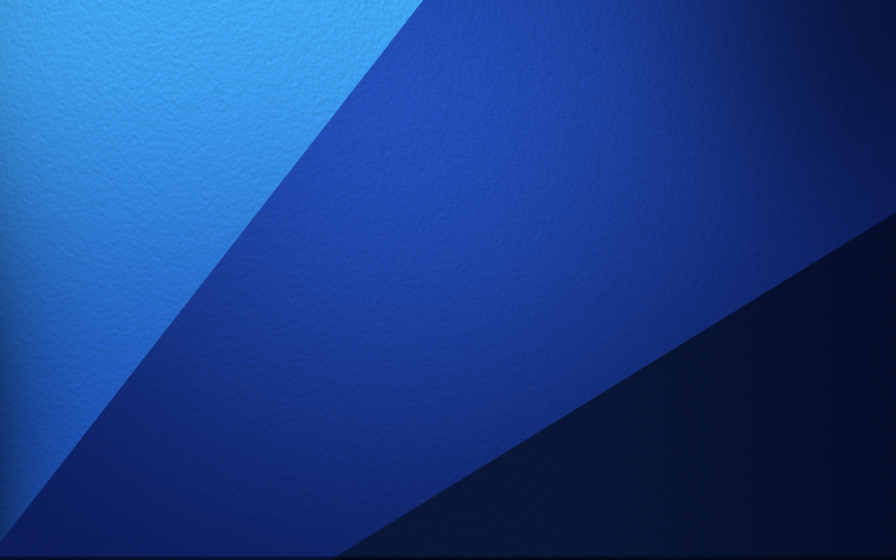
Give the GLSL for this background, as a Shadertoy shader.

```glsl
// Three flat panels in light, royal and navy blue, split by two diagonal edges.
// Each panel has its own soft gradient; a fine embossed grain made from
// rotated value noise, lit by a lamp above the upper left, covers them all.

float hash(vec2 cell) {
    vec3 q = fract(vec3(cell.xyx) * 0.1031);
    q += dot(q, q.yzx + 33.33);
    return fract((q.x + q.y) * q.z);
}

float valueNoise(vec2 p) {
    vec2 cell = floor(p), f = fract(p);
    f = f * f * (3.0 - 2.0 * f);
    return mix(mix(hash(cell), hash(cell + vec2(1, 0)), f.x),
               mix(hash(cell + vec2(0, 1)), hash(cell + vec2(1, 1)), f.x), f.y);
}

// Two octaves, each turned so that the noise grid does not show
float grainHeight(vec2 p) {
    vec2 coarse = mat2(0.8, 0.6, -0.6, 0.8) * p * 165.0;
    vec2 fine = mat2(0.96, -0.28, 0.28, 0.96) * p * 290.0;
    return 0.6 * valueNoise(coarse + 300.0) + 0.4 * valueNoise(fine + 500.0);
}

// Signed distance to the line through a and b, positive on its left
float lineSide(vec2 p, vec2 a, vec2 b) {
    vec2 along = normalize(b - a);
    return dot(p - a, vec2(-along.y, along.x));
}

vec3 lightPanel(vec2 p) {
    vec3 color = mix(vec3(0.12, 0.34, 0.75), vec3(0.25, 0.65, 0.95),
                     smoothstep(0.15, 1.05, p.y));
    float leftShade = exp(-p.x / 0.09) * (1.0 - 0.8 * smoothstep(0.1, 0.95, p.y));
    return color * (1.0 - 0.45 * leftShade);
}

vec3 royalPanel(vec2 p) {
    float falloff = smoothstep(0.0, 1.08, length(p - vec2(0.70, 0.83)));
    vec3 color = mix(vec3(0.135, 0.31, 0.73), vec3(0.045, 0.11, 0.36), falloff);
    float cornerShade = smoothstep(0.55, 0.0, length(p - vec2(1.6, 1.0)));
    return color * (1.0 - 0.35 * cornerShade);
}

vec3 navyPanel(vec2 p) {
    float shade = smoothstep(0.95, 1.7, p.x);
    return mix(vec3(0.035, 0.088, 0.220), vec3(0.018, 0.050, 0.165), shade);
}

void mainImage(out vec4 fragColor, in vec2 fragCoord) {
    // Canvas height is 1, width about 1.6
    vec2 p = fragCoord / iResolution.xy * vec2(1.6, 1.0);
    float soft = 0.8 / iResolution.y;

    // Panels, joined along the two diagonals
    float upperEdge = lineSide(p, vec2(0.0, 0.031), vec2(0.756, 1.0));
    float lowerEdge = lineSide(p, vec2(0.590, 0.0), vec2(1.6, 0.621));
    vec3 color = mix(navyPanel(p), royalPanel(p), smoothstep(-soft, soft, lowerEdge));
    color = mix(color, lightPanel(p), smoothstep(-soft, soft, upperEdge));

    // Embossed grain: height difference towards the lamp
    vec2 toLamp = 0.0021 * normalize(vec2(0.3, 1.3) - p);
    float relief = grainHeight(p - toLamp) - grainHeight(p + toLamp);
    color *= 1.0 + 0.13 * relief;

    // Thin dark rim at the bottom
    color *= mix(0.5, 1.0, smoothstep(0.003, 0.009, p.y));

    fragColor = vec4(clamp(color, 0.0, 1.0), 1.0);
}
```
